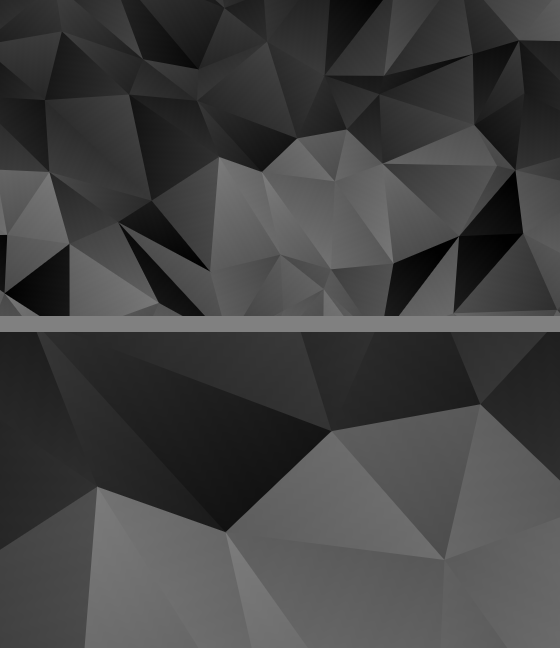
Top: the whole. Bottom: its middle third, enlarged.
A WebGL 2 fragment shader for this background:

```glsl
#version 300 es
precision highp float;
// Charcoal low-poly facets: a jittered grid of points is cut into triangles,
// each with its own grey, a soft linear gradient and faint brushed streaks.
// Broad light and dark zones steer the greys; edges blend by coverage.

uniform vec2 u_resolution;
out vec4 outColor;

const float CELLS = 4.7; // grid cells per canvas height

float hash(vec2 p) {
    return fract(sin(dot(p, vec2(127.1, 311.7))) * 43758.5453);
}

float cross2(vec2 a, vec2 b) {
    return a.x * b.y - a.y * b.x;
}

float area(vec2 a, vec2 b, vec2 c) {
    return cross2(b - a, c - a);
}

vec2 gridPoint(vec2 id) {
    return id + 0.86 * (vec2(hash(id + 3.7), hash(id + 41.3)) - 0.5);
}

// Broad lighting: pale lower slope, dark upper wall, a few black hollows
float zoneShade(vec2 p) {
    float ridge = mix(0.31, 0.57, smoothstep(0.5, 1.05, p.x))
                + 0.2 * (1.0 - smoothstep(0.05, 0.28, p.x))
                - 0.12 * smoothstep(1.55, 1.78, p.x);
    float slope = 1.0 - smoothstep(-0.05, 0.06, p.y - ridge);
    float pale = mix(0.37, 0.29, smoothstep(1.0, 1.6, p.x));
    float shade = mix(0.145, pale, slope);
    float topGlow = min(length(p - vec2(1.15, 0.96)), length(p - vec2(1.74, 0.95)));
    shade += 0.14 * (1.0 - smoothstep(0.07, 0.2, topGlow));
    float hollow = min(length(p - vec2(1.2, 0.71)), length(p - vec2(0.2, 0.1)));
    hollow = min(hollow, length(p - vec2(1.7, 0.46)));
    return shade * smoothstep(0.03, 0.11, hollow);
}

// Signed distance to an edge, positive on its left
float edgeDistance(vec2 p, vec2 a, vec2 b) {
    return cross2(normalize(b - a), p - a);
}

// Add one counter-clockwise facet as (shade * coverage, coverage)
void addFacet(vec2 p, vec2 a, vec2 b, vec2 c, float pixel, inout vec2 total) {
    float inside = min(edgeDistance(p, a, b),
                   min(edgeDistance(p, b, c), edgeDistance(p, c, a)));
    float coverage = clamp(0.5 + inside / pixel, 0.0, 1.0);
    if (coverage <= 0.0) return;

    vec2 center = (a + b + c) / 3.0;
    float seed = hash(floor(center * 64.0));
    float angle = 6.2832 * hash(vec2(seed * 91.0, 5.3));
    vec2 dir = vec2(cos(angle), sin(angle));
    vec2 offset = p - center;

    float shade = zoneShade(center / CELLS) + 0.15 * (seed - 0.5);
    shade *= seed < 0.045 ? 0.2 : 1.0;
    shade += 0.085 * dot(offset, dir);
    float across = cross2(dir, offset);
    shade += 0.003 * sin(across * 47.0) * sin(across * 29.0 + seed * 6.0);
    total += coverage * vec2(max(shade, 0.005), 1.0);
}

void main() {
    vec2 p = gl_FragCoord.xy / u_resolution.y * CELLS;
    float pixel = CELLS / u_resolution.y;
    vec2 home = floor(p);
    vec2 total = vec2(0.0);

    for (int y = -1; y <= 1; y++) {
        for (int x = -1; x <= 1; x++) {
            vec2 id = home + vec2(x, y);
            vec2 a = gridPoint(id);
            vec2 b = gridPoint(id + vec2(1.0, 0.0));
            vec2 c = gridPoint(id + vec2(1.0, 1.0));
            vec2 d = gridPoint(id + vec2(0.0, 1.0));

            // Random diagonal where both fit, otherwise the safe one
            float fitAC = min(area(a, b, c), area(a, c, d));
            float fitBD = min(area(a, b, d), area(b, c, d));
            bool cutAC = min(fitAC, fitBD) > 0.12 ? hash(id + 17.9) > 0.5 : fitAC > fitBD;
            if (cutAC) {
                addFacet(p, a, b, c, pixel, total);
                addFacet(p, a, c, d, pixel, total);
            } else {
                addFacet(p, a, b, d, pixel, total);
                addFacet(p, b, c, d, pixel, total);
            }
        }
    }
    outColor = vec4(vec3(total.x / max(total.y, 0.0001)), 1.0);
}
```
